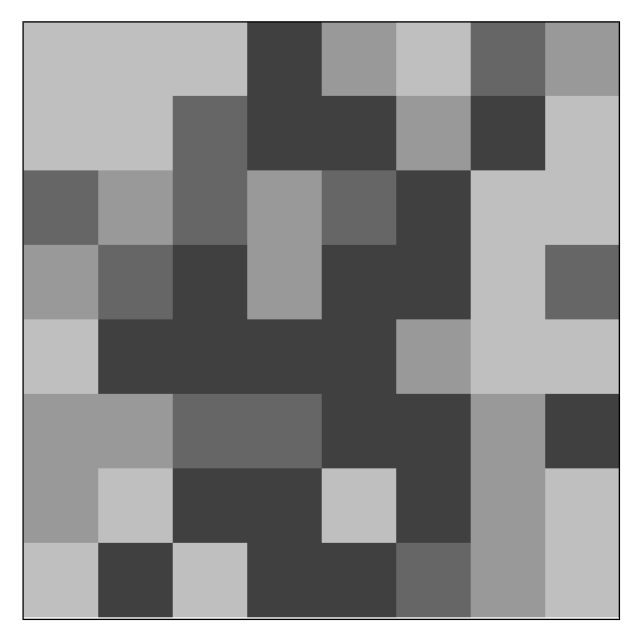
Give the GLSL for this pattern, as a WebGL 1 fragment shader.

```glsl
precision highp float;
// A framed 8 by 8 board of flat grey squares in random order on white paper.

#define GRID 8.0
#define CELL_SIZE 0.1164
#define GRID_ORIGIN vec2(0.0371, 0.0354)
#define FRAME_MIN vec2(0.0361, 0.0322)
#define FRAME_MAX vec2(0.9678, 0.9658)
#define LINE_WIDTH 0.0021
#define DARK_COLUMN 3.6
#define DARK_PULL 0.17
#define SEED 4.0
// Number of cells up to and including the dark, dim and mid greys
#define TONE_COUNTS vec3(21.0, 31.0, 45.0)

uniform vec2 u_resolution;

float hash(vec2 p) {
    return fract(sin(dot(p + SEED, vec2(12.9898, 78.233))) * 43758.5453);
}

// Random sort key; cells near the dark column tend to come first
float sortKey(vec2 cell) {
    return hash(cell) + DARK_PULL * abs(cell.x - DARK_COLUMN);
}

// Ranking the cells by key gives every grey its exact share
float cellTone(vec2 cell) {
    cell = clamp(cell, 0.0, GRID - 1.0);
    float key = sortKey(cell);
    float rank = 0.5;
    for (int i = 0; i < 64; i++) {
        float index = float(i);
        vec2 other = vec2(mod(index, GRID), floor((index + 0.5) / GRID));
        rank += step(sortKey(other) + 0.00001, key);
    }
    if (rank < TONE_COUNTS.x) return 0.25;
    if (rank < TONE_COUNTS.y) return 0.40;
    if (rank < TONE_COUNTS.z) return 0.60;
    return 0.75;
}

// Blends the four cells around the nearest grid corner over one pixel
float gridTone(vec2 p, float pixel) {
    vec2 corner = floor(p + 0.5);
    vec2 w = clamp((p - corner) / pixel + 0.5, 0.0, 1.0);
    float below = mix(cellTone(corner - 1.0), cellTone(corner - vec2(0.0, 1.0)), w.x);
    float above = mix(cellTone(corner - vec2(1.0, 0.0)), cellTone(corner), w.x);
    return mix(below, above, w.y);
}

// Signed distance to a box, negative inside
float boxDistance(vec2 p, vec2 low, vec2 high) {
    vec2 d = max(low - p, p - high);
    return length(max(d, 0.0)) + min(max(d.x, d.y), 0.0);
}

float coverage(float dist, float pixel) {
    return clamp(0.5 - dist / pixel, 0.0, 1.0);
}

void main() {
    float side = min(u_resolution.x, u_resolution.y);
    float pixel = 1.0 / side;
    vec2 uv = (gl_FragCoord.xy - 0.5 * u_resolution) / side + 0.5;

    // White paper with the grey cells, cut off at the frame
    float tone = 1.0;
    float inside = coverage(boxDistance(uv, GRID_ORIGIN, FRAME_MAX), pixel);
    if (inside > 0.0) {
        float cells = gridTone((uv - GRID_ORIGIN) / CELL_SIZE, pixel / CELL_SIZE);
        tone = mix(tone, cells, inside);
    }

    // Thin black frame
    float frame = abs(boxDistance(uv, FRAME_MIN, FRAME_MAX)) - 0.5 * LINE_WIDTH;
    tone *= 1.0 - coverage(frame, pixel);

    gl_FragColor = vec4(vec3(tone), 1.0);
}
```
